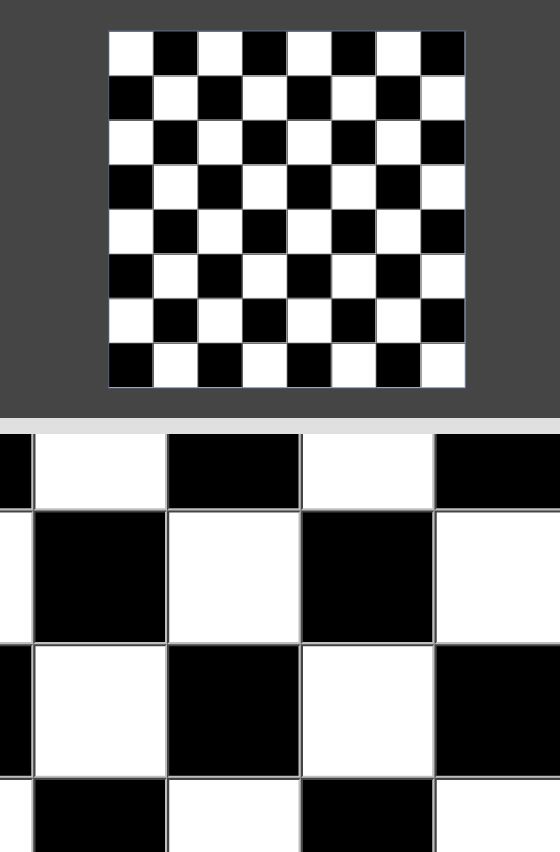
Top, the full canvas; bottom, a detail of the centre.
Write a WebGL 2 fragment shader that draws this pattern.

```glsl
#version 300 es
precision highp float;
// An eight by eight checkerboard with bevelled squares and a thin blue frame on grey.

uniform vec2 u_resolution;
out vec4 fragColor;

const vec3 BACKDROP = vec3(0.27);
const vec3 BLACK = vec3(0.0);
const vec3 WHITE = vec3(1.0);
const vec3 BEVEL_LIGHT = vec3(0.75);
const vec3 BEVEL_DARK = vec3(0.27);
const vec3 FRAME_BLUE = vec3(0.31, 0.37, 0.56);

// Lengths are fractions of the canvas height.
const float SQUARES = 8.0;
const float SQUARE_SIZE = 0.10664;
const float LINE_WIDTH = 0.00175;
const vec2 BOARD_CENTER = vec2(0.0166, -0.0009);
const int SAMPLES = 4;

// Signed distance to a centred square.
float squareDistance(vec2 p, float halfSize) {
    vec2 d = abs(p) - halfSize;
    return max(d.x, d.y);
}

// One square with an inset bevel: dark at left and top, light at right and bottom.
vec3 bevelledSquare(vec2 local, vec3 fill, float bevel) {
    float darkEdge = min(local.x, 1.0 - local.y);
    float lightEdge = min(1.0 - local.x, local.y);
    if (min(darkEdge, lightEdge) > bevel) return fill;
    return darkEdge < lightEdge ? BEVEL_DARK : BEVEL_LIGHT;
}

// Alternating squares, black at the lower left.
vec3 checkerboard(vec2 grid, float bevel) {
    vec2 id = floor(grid);
    float parity = mod(id.x + id.y, 2.0);
    return bevelledSquare(fract(grid), mix(BLACK, WHITE, parity), bevel);
}

vec3 scene(vec2 p) {
    vec2 q = p - BOARD_CENTER;
    float halfBoard = 0.5 * SQUARES * SQUARE_SIZE;
    float edge = squareDistance(q, halfBoard);
    if (edge > LINE_WIDTH) return BACKDROP;
    if (edge > 0.0) return FRAME_BLUE;
    return checkerboard((q + halfBoard) / SQUARE_SIZE, LINE_WIDTH / SQUARE_SIZE);
}

void main() {
    // Average a grid of samples within the pixel to smooth the edges.
    vec3 color = vec3(0.0);
    for (int y = 0; y < SAMPLES; y++) {
        for (int x = 0; x < SAMPLES; x++) {
            vec2 jitter = (vec2(x, y) + 0.5) / float(SAMPLES) - 0.5;
            vec2 p = (gl_FragCoord.xy + jitter - 0.5 * u_resolution) / u_resolution.y;
            color += scene(p);
        }
    }
    fragColor = vec4(color / float(SAMPLES * SAMPLES), 1.0);
}
```
